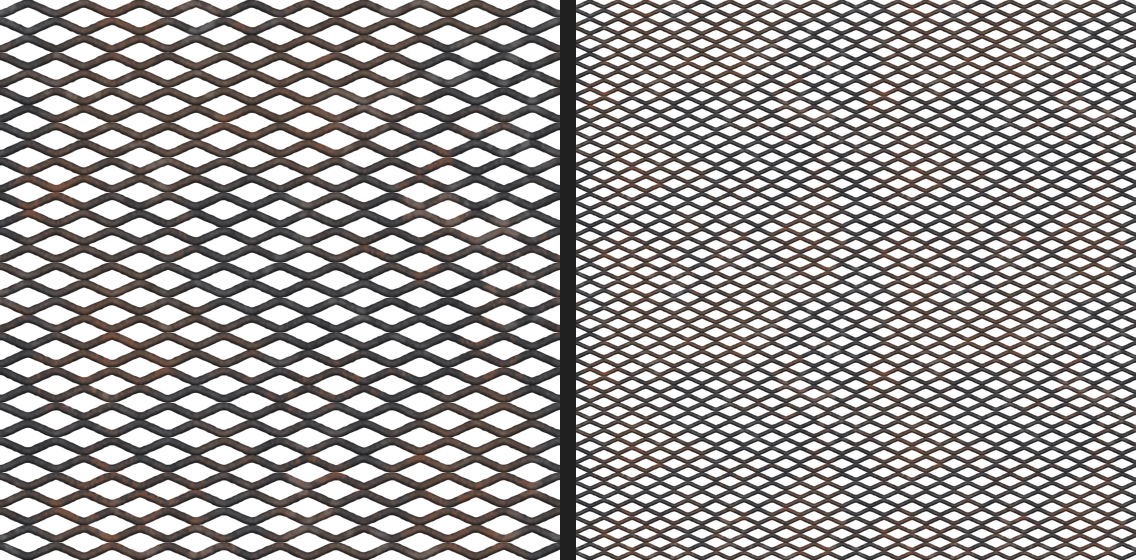
Left, the tile; right, the same tile 2 across and 2 down.
This texture is drawn by a WebGL 1 fragment shader. Its source:

```glsl
precision highp float;
// Expanded steel mesh on white: rounded zigzag strands, alternately mirrored,
// meet at nodes and leave diamond holes. Each strand is shaded across its width,
// then worn with layers of wrapping noise for grime, rust and pale scuffs.

uniform vec2 u_resolution;

#define COLUMNS 10.0      // diamonds across
#define STRANDS 32.0      // zigzag strands up the canvas, must be even
#define AMPLITUDE 0.30    // zigzag height, in strand spacings
#define HALF_WIDTH 0.235  // half strand width, in strand spacings
#define SHARPNESS 0.93    // 0 = sine wave, 1 = straight zigzag
#define ROUGHNESS 0.035   // unevenness of the strand edges
#define RUST_AMOUNT 0.75
#define SCUFF_AMOUNT 0.40

const float TAU = 6.2831853;
const vec3 BACKGROUND = vec3(1.0);
const vec3 STEEL_DARK = vec3(0.115, 0.106, 0.104);
const vec3 STEEL_LIGHT = vec3(0.375, 0.345, 0.330);
const vec3 RUST = vec3(0.49, 0.31, 0.23);
const vec3 SCUFF = vec3(0.54, 0.52, 0.51);
const vec3 COOL_TINT = vec3(0.90, 0.98, 1.07);
const vec3 WARM_TINT = vec3(1.09, 0.99, 0.92);

float hash(vec2 cell) {
  vec3 q = fract(vec3(cell.xyx) * vec3(0.1031, 0.1030, 0.0973));
  q += dot(q, q.yzx + 33.33);
  return fract((q.x + q.y) * q.z);
}

// Value noise that wraps after a whole number of cells.
float wrapNoise(vec2 p, float cells, float seed) {
  vec2 q = p * cells;
  vec2 cell = floor(q);
  vec2 f = fract(q);
  f = f * f * (3.0 - 2.0 * f);
  vec2 lo = mod(cell, cells) + seed;
  vec2 hi = mod(cell + 1.0, cells) + seed;
  return mix(mix(hash(lo), hash(vec2(hi.x, lo.y)), f.x),
             mix(hash(vec2(lo.x, hi.y)), hash(hi), f.x), f.y);
}

float wrapFbm(vec2 p, float cells, float seed) {
  float sum = 0.0;
  float weight = 0.5;
  for (int i = 0; i < 4; i++) {
    sum += weight * wrapNoise(p, cells, seed);
    cells *= 2.0;
    seed += 17.0;
    weight *= 0.5;
  }
  return sum / 0.9375;
}

// x: signed distance to the nearest strand, y: position across it (-1 to 1).
vec2 nearestStrand(vec2 p) {
  float angle = TAU * COLUMNS * p.x;
  float c = SHARPNESS * cos(angle);
  float scale = AMPLITUDE / asin(SHARPNESS);
  float wave = scale * asin(c);
  float slope = scale * SHARPNESS * sin(angle) / sqrt(1.0 - c * c);
  slope *= TAU * COLUMNS / STRANDS;
  float stretch = sqrt(1.0 + slope * slope);

  float y = p.y * STRANDS;
  vec2 nearest = vec2(10.0, 0.0);
  for (int i = -1; i <= 1; i++) {
    float row = floor(y) + float(i);
    float side = 1.0 - 2.0 * mod(row, 2.0);
    float offset = (y - row - 0.5 - side * wave) / stretch;
    float d = abs(offset) - HALF_WIDTH;
    if (d < nearest.x) nearest = vec2(d, offset / HALF_WIDTH);
  }
  return nearest;
}

// Steel tone across the strand, with grime, rust and scuffs.
vec3 wornSteel(vec2 p, float across) {
  float broad = wrapFbm(p, 5.0, 3.0);
  float patches = wrapFbm(p, 9.0, 41.0);
  float mottle = wrapFbm(p, 48.0, 90.0);
  float grain = wrapNoise(p, 230.0, 7.0);

  float light = smoothstep(-1.05, 0.05, across);
  light *= 1.0 - 0.6 * smoothstep(0.35, 1.05, across);
  light *= 0.55 + 0.55 * mottle + 0.28 * (grain - 0.5) + 0.5 * (broad - 0.5);
  vec3 steel = mix(STEEL_DARK, STEEL_LIGHT, clamp(light, 0.0, 1.2));
  steel *= mix(COOL_TINT, WARM_TINT, smoothstep(0.35, 0.65, broad));

  float shade = 0.45 + 0.55 * smoothstep(-1.0, 0.0, across);
  float flecks = smoothstep(0.48, 0.66, 0.6 * mottle + 0.4 * grain);
  float rust = smoothstep(0.50, 0.70, patches) * (0.2 + 0.8 * flecks);
  steel = mix(steel, RUST * shade, RUST_AMOUNT * rust);

  float scuffArea = smoothstep(0.52, 0.72, wrapFbm(p, 11.0, 150.0));
  float scuff = scuffArea * smoothstep(0.42, 0.70, mottle);
  return mix(steel, SCUFF * shade, SCUFF_AMOUNT * scuff);
}

void main() {
  vec2 p = gl_FragCoord.xy / u_resolution;
  vec2 strand = nearestStrand(p);
  float edge = strand.x + ROUGHNESS * (wrapNoise(p, 160.0, 60.0) - 0.5);
  float blur = 0.8 * STRANDS / u_resolution.y;
  float cover = 1.0 - smoothstep(-blur, blur, edge);
  vec3 color = mix(BACKGROUND, wornSteel(p, strand.y), cover);
  gl_FragColor = vec4(color, 1.0);
}
```
